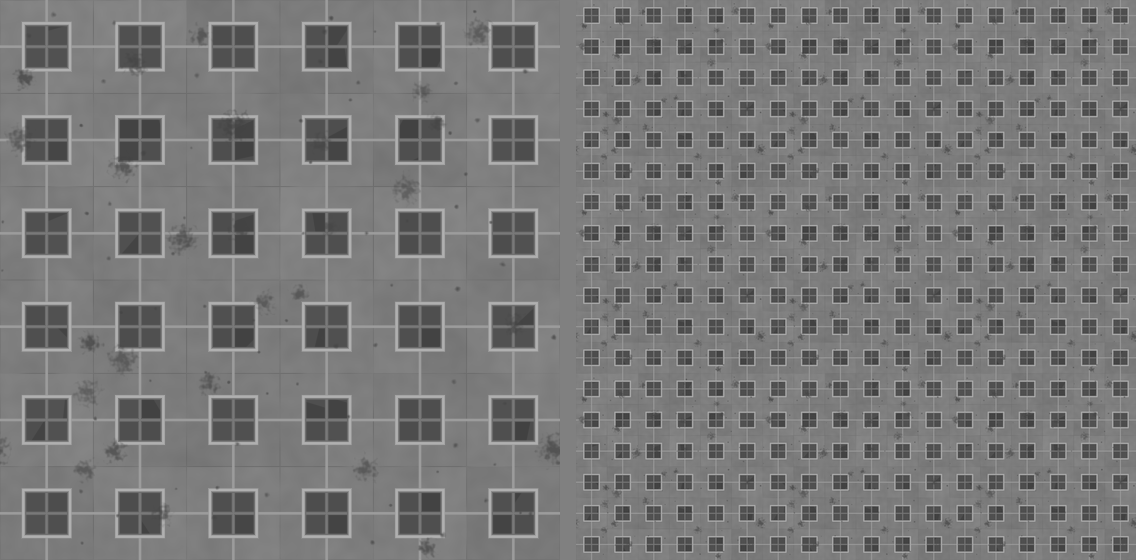
Left: one tile. Right: repeated 3 by 3.
Write a WebGL 1 fragment shader that draws this pattern.

```glsl
precision highp float;
// Grey concrete facade: six by six square windows with pale frames and crossed
// bars, joined by pale strips. Distance bands draw each repeat; wrapped gradient
// noise and hashed scatter add mottling, tinted panes, soft stains and specks.

uniform vec2 u_resolution;

const float REPEATS = 6.0;
const float CONCRETE = 0.49;
const float SEAM = 0.39;
const float STRIP = 0.61;
const float FRAME_EDGE = 0.59;
const float FRAME = 0.69;
const float BAR = 0.425;
const float GLASS = 0.31;
const float GRIME = 0.26;

vec2 hash2(vec2 p) {
  vec3 q = fract(p.xyx * vec3(0.1031, 0.1030, 0.0973));
  q += dot(q, q.yzx + 33.33);
  return fract((q.xx + q.yz) * q.zy);
}

float gradientDot(vec2 corner, vec2 offset, float period) {
  float angle = 6.2832 * hash2(mod(corner, period) + 7.0).x;
  return dot(vec2(cos(angle), sin(angle)), offset);
}

// Gradient noise that wraps after a whole number of lattice cells.
float wrappedNoise(vec2 uv, float period) {
  vec2 p = uv * period;
  vec2 i = floor(p);
  vec2 f = p - i;
  vec2 w = f * f * f * (f * (f * 6.0 - 15.0) + 10.0);
  vec2 e = vec2(1.0, 0.0);
  float low = mix(gradientDot(i, f, period),
                  gradientDot(i + e, f - e, period), w.x);
  float high = mix(gradientDot(i + e.yx, f - e.yx, period),
                   gradientDot(i + e.xx, f - e.xx, period), w.x);
  return mix(low, high, w.y);
}

// Coverage of the region where distance is below the limit.
float inside(float distance, float limit, float blur) {
  return 1.0 - smoothstep(limit - blur, limit + blur, distance);
}

// Ragged spots, at most one per cell of a wrapping grid.
float spots(vec2 uv, float count, float chance, float radius, float ragged, float seed) {
  vec2 p = uv * count;
  vec2 base = floor(p);
  float cover = 0.0;
  for (int y = -1; y <= 1; y++) {
    for (int x = -1; x <= 1; x++) {
      vec2 cell = base + vec2(float(x), float(y));
      vec2 id = mod(cell, count) + seed;
      vec2 trait = hash2(id + 51.0);
      float size = radius * mix(0.55, 1.0, trait.y);
      float d = length(p - cell - hash2(id)) / size + ragged;
      float spot = smoothstep(1.0, 0.0, d) * mix(0.65, 1.0, fract(trait.y * 7.0));
      cover = max(cover, spot * step(trait.x, chance));
    }
  }
  return cover;
}

float concrete(vec2 uv, vec2 fromCentre, float blur) {
  vec2 panel = floor(uv * REPEATS * 2.0);
  float tone = CONCRETE + 0.022 * (hash2(panel + 3.0).x - 0.5);
  tone += 0.022 * (hash2(floor(uv * REPEATS) + 90.0).y - 0.5);
  tone += 0.03 * wrappedNoise(uv, 9.0) + 0.02 * wrappedNoise(uv, 36.0);
  vec2 toBorder = 0.5 - abs(fromCentre);
  float seam = inside(min(toBorder.x, toBorder.y), 0.004, blur);
  float wear = smoothstep(-0.35, 0.35, wrappedNoise(uv, 14.0));
  return mix(tone, SEAM, seam * mix(0.15, 0.8, wear));
}

// Each pane may hold a darker slanted reflection.
float glass(vec2 uv, float blur) {
  vec2 p = uv * REPEATS * 2.0;
  vec2 id = floor(p);
  vec2 trait = hash2(id + 140.0);
  float angle = 6.2832 * hash2(id + 170.0).x;
  float slant = dot(p - id - 0.5, vec2(cos(angle), sin(angle)));
  float shade = inside(slant, mix(-0.25, 0.1, trait.y), blur * 2.0);
  float tone = GLASS + 0.02 * (trait.y - 0.5);
  return tone - 0.045 * shade * step(trait.x, 0.45);
}

float facade(vec2 uv, float blur) {
  vec2 fromCentre = fract(uv * REPEATS) - 0.5;
  vec2 a = abs(fromCentre);
  float box = max(a.x, a.y);
  float axis = min(a.x, a.y);
  float tone = concrete(uv, fromCentre, blur);
  tone = mix(tone, STRIP, inside(axis, 0.014, blur));
  tone = mix(tone, FRAME_EDGE, inside(box, 0.268, blur));
  tone = mix(tone, FRAME, inside(abs(box - 0.25), 0.013, blur));
  tone = mix(tone, BAR, inside(box, 0.232, blur));
  tone = mix(tone, BAR + 0.05, inside(box, 0.218, blur) * inside(axis, 0.009, blur));
  float pane = inside(box, 0.218, blur) * (1.0 - inside(axis, 0.018, blur));
  return mix(tone, glass(uv, blur), pane);
}

void main() {
  vec2 uv = gl_FragCoord.xy / u_resolution;
  float blur = 0.75 * REPEATS / min(u_resolution.x, u_resolution.y);
  float tone = facade(uv, blur);
  float ragged = 0.7 * wrappedNoise(uv, 90.0) + 0.5 * wrappedNoise(uv, 170.0);
  float stain = spots(uv, 6.0, 0.62, 0.19, ragged, 200.0);
  float speck = spots(uv, 12.0, 0.5, 0.085, 0.5 * ragged, 260.0);
  tone = mix(tone, GRIME, 0.75 * max(stain, speck));
  gl_FragColor = vec4(vec3(tone), 1.0);
}
```
